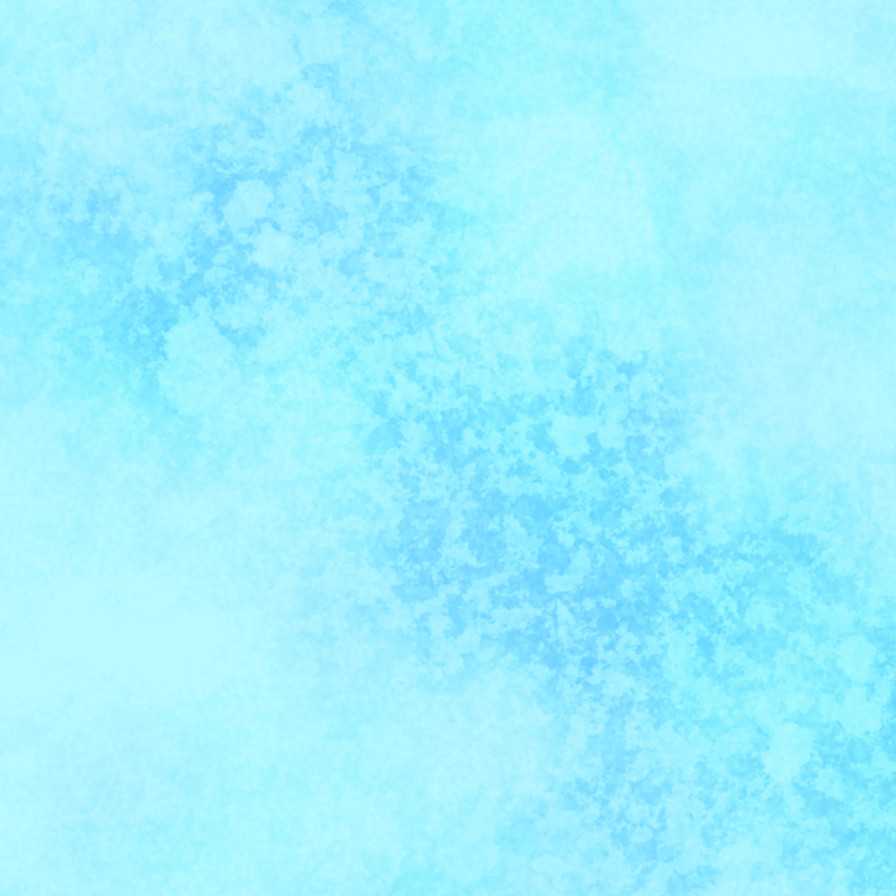
Reproduce this texture procedurally as a WebGL 2 fragment shader.

```glsl
#version 300 es
precision highp float;
// Pale aqua watercolour paper: soft washes and a diagonal drift of denser pigment,
// broken by fine crisp flecks, ragged bare patches, faint tide edges and grain.
// Each layer shifts one pigment amount, which a three-colour ramp turns into paint.

uniform vec2 u_resolution;
out vec4 fragColor;

const vec3 PALE = vec3(0.73, 0.977, 1.0);
const vec3 MID = vec3(0.57, 0.93, 1.0);
const vec3 DEEP = vec3(0.40, 0.82, 1.0);
const vec3 CYAN_SHIFT = vec3(-0.045, 0.02, -0.01);

const float BASE_PIGMENT = 0.15;
const float WASH_SCALE = 2.6;
const float WASH_STRENGTH = 0.44;
const vec2 DRIFT_START = vec2(0.33, 0.78);
const vec2 DRIFT_END = vec2(0.85, 0.13);
const float DRIFT_WIDTH = 0.23;
const float DRIFT_STRENGTH = 0.37;
const float FLECK_SCALE = 27.0;
const float FLECK_STRENGTH = 0.32;
const float SPECK_SCALE = 64.0;
const float SPECK_STRENGTH = 0.15;
const float PATCH_SCALE = 12.0;
const float PATCH_SHARE = 0.45;
const float PATCH_OPACITY = 0.6;
const float TIDE_STRENGTH = 0.12;
const float GRAIN_SCALE = 110.0;
const float GRAIN_STRENGTH = 0.12;

// Integer hash of a lattice cell to two values in 0..1
vec2 hash2(vec2 cell) {
  uvec2 v = uvec2(ivec2(cell) + 4096) * 1664525u + 1013904223u;
  v.x += v.y * 1664525u;
  v.y += v.x * 1664525u;
  v ^= v >> 16u;
  v.x += v.y * 1664525u;
  v.y += v.x * 1664525u;
  v ^= v >> 16u;
  return vec2(v & 65535u) / 65535.0;
}

float cornerSlope(vec2 cell, vec2 offset) {
  float angle = 6.2832 * hash2(cell).x;
  return dot(vec2(cos(angle), sin(angle)), offset);
}

float gradientNoise(vec2 p) {
  vec2 i = floor(p), f = fract(p), e = vec2(1.0, 0.0);
  vec2 u = f * f * f * (f * (f * 6.0 - 15.0) + 10.0);
  float low = mix(cornerSlope(i, f), cornerSlope(i + e, f - e), u.x);
  float high = mix(cornerSlope(i + e.yx, f - e.yx), cornerSlope(i + 1.0, f - 1.0), u.x);
  return mix(low, high, u.y);
}

float fbm(vec2 p, int octaves, float gain) {
  const mat2 TURN = mat2(1.6, 1.2, -1.2, 1.6);
  float sum = 0.0, amplitude = 1.0;
  for (int i = 0; i < octaves; i++) {
    sum += amplitude * gradientNoise(p);
    p = TURN * p + 7.3;
    amplitude *= gain;
  }
  return sum;
}

float segmentDistance(vec2 p, vec2 a, vec2 b) {
  vec2 ab = b - a;
  return length(p - a - ab * clamp(dot(p - a, ab) / dot(ab, ab), 0.0, 1.0));
}

// Scattered bare patches with ragged outlines, one candidate per cell
float barePatches(vec2 p) {
  vec2 q = p * PATCH_SCALE;
  q += 0.26 * vec2(fbm(q * 2.1, 4, 0.55), fbm(q * 2.1 + 31.0, 4, 0.55));
  float cover = 0.0;
  for (int y = -1; y <= 1; y++) {
    for (int x = -1; x <= 1; x++) {
      vec2 cell = floor(q) + vec2(x, y);
      vec2 shape = hash2(cell + 57.0);
      vec2 d = q - cell - mix(vec2(0.1), vec2(0.9), hash2(cell));
      d.x *= mix(0.8, 1.5, hash2(cell + 91.0).x);
      float radius = mix(0.08, 0.44, shape.x * shape.x);
      float patchMask = 1.0 - smoothstep(-0.05, 0.05, length(d) - radius);
      cover = max(cover, patchMask * step(shape.y, PATCH_SHARE));
    }
  }
  return cover;
}

void main() {
  vec2 p = gl_FragCoord.xy / u_resolution.y;

  // Broad washes and the diagonal drift of pigment
  float wash = fbm(p * WASH_SCALE + 3.7, 5, 0.5);
  float reach = segmentDistance(p, DRIFT_START, DRIFT_END) / DRIFT_WIDTH;
  reach = max(reach + 0.9 * fbm(p * 4.0 + 19.0, 5, 0.55), 0.0);
  float drift = exp(-reach * reach);
  float pigment = BASE_PIGMENT + WASH_STRENGTH * wash + DRIFT_STRENGTH * drift;

  // Tide edges: crisp on one side, fading on the other
  float tide = gradientNoise(p * 2.3 + 11.4) + 0.06 * fbm(p * 9.0, 3, 0.5) - 0.12;
  pigment += TIDE_STRENGTH * smoothstep(0.0, 0.03, tide) * exp(-5.0 * max(tide, 0.0));

  // Crisp flecks and finer specks, strongest where pigment is dense
  float roughness = clamp(0.25 + 0.75 * drift + 0.5 * wash, 0.18, 1.0);
  float mottling = fbm(p * FLECK_SCALE + 5.0, 4, 0.75) + 0.3 * wash;
  float fleck = smoothstep(-0.22, 0.22, mottling);
  float speck = smoothstep(-0.2, 0.2, fbm(p * SPECK_SCALE + 13.0, 2, 0.7));
  pigment += roughness * FLECK_STRENGTH * (fleck - 0.5);
  pigment += roughness * SPECK_STRENGTH * (speck - 0.5);

  // Bare patches and paper grain
  pigment = mix(pigment, min(pigment, 0.1), PATCH_OPACITY * barePatches(p));
  pigment += GRAIN_STRENGTH * fbm(p * GRAIN_SCALE, 2, 0.7);
  pigment = clamp(pigment, 0.0, 1.0);

  // Pigment ramp with a slow cyan-to-blue variation
  vec3 colour = mix(PALE, MID, min(pigment * 2.0, 1.0));
  colour = mix(colour, DEEP, max(pigment * 2.0 - 1.0, 0.0));
  float tint = smoothstep(-0.3, 0.4, fbm(p * 2.2 + 47.0, 3, 0.5));
  colour += CYAN_SHIFT * (tint - 0.4) * smoothstep(0.0, 0.2, pigment);
  fragColor = vec4(clamp(colour, 0.0, 1.0), 1.0);
}
```
